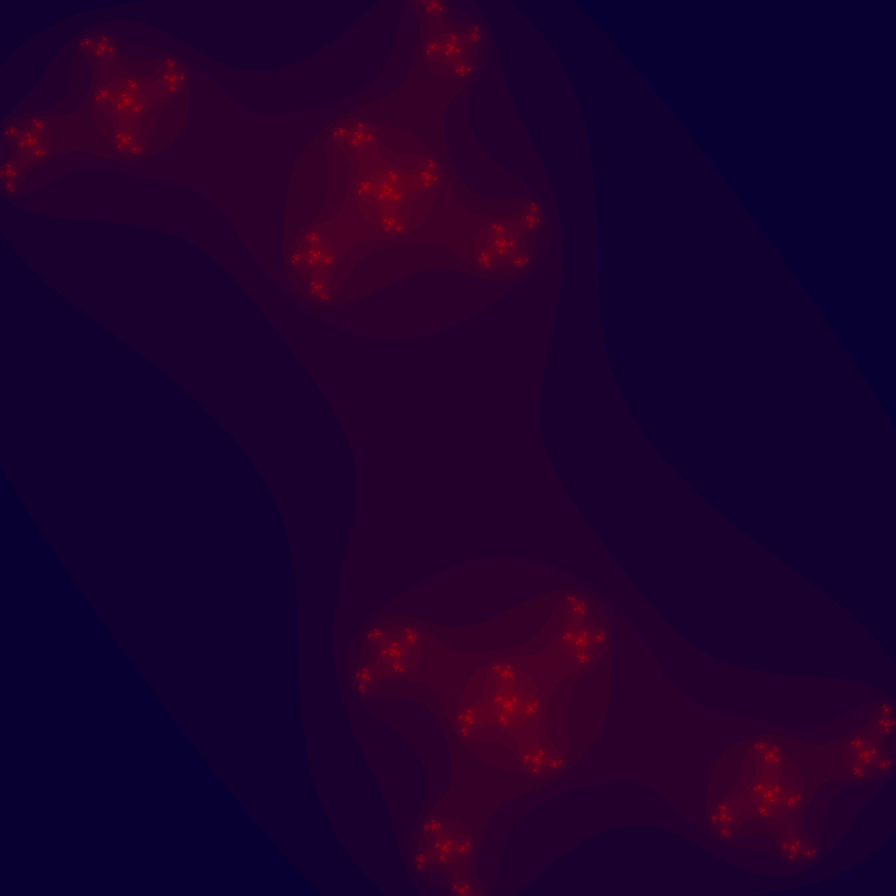
Write a three.js fragment shader that draws this background.

```glsl
// Dust of a disconnected Julia set, z -> z*z + c, in red over deep blue.
// Each point is coloured by its number of steps to escape, in flat bands;
// a small grid of samples per pixel smooths the band edges.

varying vec2 vUv;

const vec2 JULIA_C = vec2(0.285, 0.9125);   // constant added at each step
const float HALF_SPAN = 1.2;                // plane distance, centre to side
const float ESCAPE_RADIUS = 2.0;
const int MAX_STEPS = 30;
const int SAMPLES = 2;                      // samples per pixel side
const float FIXED_DOT = 0.005;              // step length treated as at rest
const vec3 FAR_BLUE = vec3(0.0, 0.0, 0.196);
const vec3 NEAR_RED = vec3(1.0, 0.0, 0.0);
const vec3 TRAPPED = vec3(0.0);

vec2 complexSquare(vec2 z) {
  return vec2(z.x * z.x - z.y * z.y, 2.0 * z.x * z.y);
}

// Colour by escape count; points that stay bounded or barely move are dark.
vec3 juliaColor(vec2 start) {
  vec2 z = start;
  if (length(complexSquare(z) + JULIA_C - z) < FIXED_DOT) return TRAPPED;
  for (int i = 1; i <= MAX_STEPS; i++) {
    z = complexSquare(z) + JULIA_C;
    if (dot(z, z) > ESCAPE_RADIUS * ESCAPE_RADIUS) {
      return mix(FAR_BLUE, NEAR_RED, float(i) / float(MAX_STEPS));
    }
  }
  return TRAPPED;
}

void main() {
  vec2 pixel = fwidth(vUv);
  vec3 color = vec3(0.0);

  // Average an even grid of samples inside the pixel.
  for (int y = 0; y < SAMPLES; y++) {
    for (int x = 0; x < SAMPLES; x++) {
      vec2 offset = (vec2(float(x), float(y)) + 0.5) / float(SAMPLES) - 0.5;
      vec2 point = (vUv + offset * pixel - 0.5) * 2.0 * HALF_SPAN;
      color += juliaColor(point);
    }
  }
  gl_FragColor = vec4(color / float(SAMPLES * SAMPLES), 1.0);
}
```
